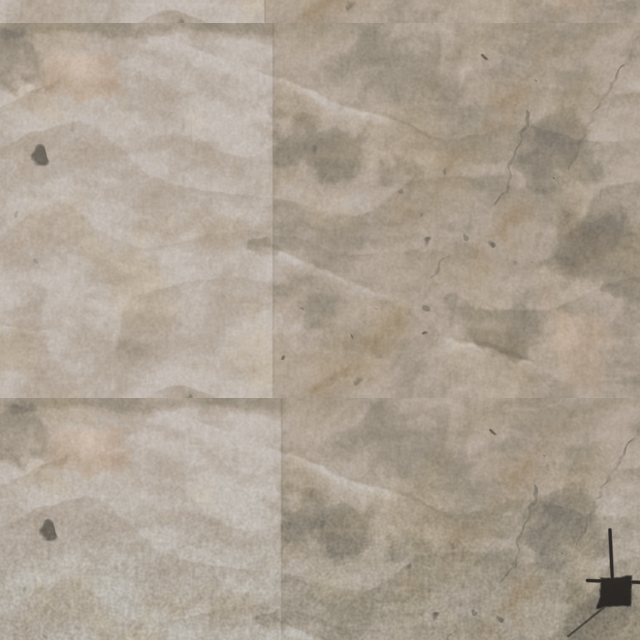
Write a Shadertoy shader that draws this texture.

```glsl
// Faded marble wall panels: soft slanted strata, pale streaks, ochre veins and
// dark flecks, repeated in rows, with seams and a small dark fixture below.
// Warped gradient noise drives a tone value that is mapped to a stone palette.
const vec3 SLATE = vec3(0.5, 0.47, 0.43);
const vec3 STONE = vec3(0.61, 0.57, 0.51);
const vec3 SAND = vec3(0.7, 0.65, 0.6);
const vec3 PALE = vec3(0.765, 0.735, 0.705);
const vec3 OCHRE = vec3(0.69, 0.63, 0.54);
const vec3 RUST = vec3(0.59, 0.51, 0.4);
const vec3 BLUSH = vec3(0.75, 0.66, 0.58);
const vec3 INK = vec3(0.31, 0.29, 0.26);
const vec3 IRON = vec3(0.14, 0.13, 0.12);
const float ROW_HEIGHT = 0.586, ROW_TOP = 0.036, ROW_SHIFT = 0.013;
const float SEAM_X = 0.427, GRAIN = 0.046, RELIEF = 0.3;
// Shadow patches: centre and radii
const vec4 SHADOWS[6] = vec4[6](
    vec4(0.52, 0.2, 0.12, 0.045), vec4(0.78, 0.475, 0.1, 0.042),
    vec4(0.95, 0.37, 0.09, 0.075), vec4(0.87, 0.2, 0.08, 0.06),
    vec4(0.01, 0.055, 0.08, 0.045), vec4(0.41, 0.355, 0.03, 0.016));
// Pale streaks: start and end
const vec4 STREAKS[4] = vec4[4](
    vec4(0.2, 0.005, 0.7, 0.185), vec4(0.41, 0.35, 0.65, 0.44),
    vec4(0.69, 0.49, 0.87, 0.54), vec4(-0.05, 0.455, 0.11, 0.495));

vec2 hash2(vec2 p) {
    vec3 h = fract(p.xyx * vec3(0.1031, 0.103, 0.0973));
    h += dot(h, h.yzx + 33.33);
    return fract((h.xx + h.yz) * h.zy);
}
float corner(vec2 cell, vec2 f, vec2 o) {
    return dot(hash2(cell + o) * 2.0 - 1.0, f - o);
}
float noise(vec2 p) {
    vec2 i = floor(p), f = p - i, e = vec2(1, 0);
    vec2 w = f * f * f * (f * (f * 6.0 - 15.0) + 10.0);
    return mix(mix(corner(i, f, e.yy), corner(i, f, e.xy), w.x),
               mix(corner(i, f, e.yx), corner(i, f, e.xx), w.x), w.y);
}
float fbm(vec2 p) {
    float sum = 0.0, amp = 0.8;
    for (int i = 0; i < 5; i++) {
        sum += amp * noise(p);
        p = mat2(1.6, 1.2, -1.2, 1.6) * p + 7.3;
        amp *= 0.55;
    }
    return sum;
}
float segment(vec2 p, float ax, float ay, float bx, float by) {
    vec2 a = vec2(ax, ay), d = vec2(bx, by) - a;
    return length(p - a - d * clamp(dot(p - a, d) / dot(d, d), 0.0, 1.0));
}
// Ragged patch, sheared along the strata
float blot(vec2 p, vec4 s, float rough) {
    vec2 d = p - s.xy;
    d.y -= 0.22 * d.x;
    return 1.0 - smoothstep(0.65, 1.1, length(d / s.zw) + rough);
}
// Crisp upper edge, soft fade below
float streak(vec2 p, vec4 s) {
    vec2 d = s.zw - s.xy;
    float along = dot(p - s.xy, d) / dot(d, d);
    float off = dot(p - s.xy, vec2(-d.y, d.x)) / length(d);
    float ends = smoothstep(-0.03, 0.08, along) * (1.0 - smoothstep(0.65, 1.05, along));
    return ends * smoothstep(-0.003, 0.004, off) * exp(-max(off, 0.0) / 0.022);
}
float stroke(float d, float width) {
    return 1.0 - smoothstep(width * 0.4, width * 1.4, d);
}

void mainImage(out vec4 fragColor, in vec2 fragCoord) {
    vec2 uv = fragCoord / iResolution.xy;
    // Repeating panel rows, measured downwards
    float down = 1.0 - uv.y - ROW_TOP, row = floor(down / ROW_HEIGHT);
    vec2 q = vec2(uv.x - ROW_SHIFT * row, down - row * ROW_HEIGHT);
    float rough = fbm(q * 13.0 + 4.0);
    vec2 w = q + 0.018 * vec2(fbm(q * 8.0), fbm(q * 8.0 + 31.0));
    vec2 ragged = w + 0.011 * vec2(noise(q * 55.0), noise(q * 55.0 + 9.0));
    float right = smoothstep(-0.002, 0.002, q.x - SEAM_X);
    // Broad tone, strata and creased relief
    float tone = mix(0.73, 0.46, right) + 0.12 * fbm(uv * 5.0 + 60.0) + 0.24 * rough;
    tone += 0.45 * fbm(vec2(w.x * 3.5, (w.y - 0.1 * w.x) * 13.0));
    tone += RELIEF * (fbm(ragged * 17.0) - fbm(ragged * 17.0 + vec2(0.1, 0.2)));
    float layer = fract(w.y * 9.0 - w.x * 0.7 + 1.8 * noise(w * vec2(4.0, 6.0) + 9.0));
    float edge = layer * (1.0 - smoothstep(0.93, 1.0, layer)) - 0.45;
    tone += 0.26 * edge * (0.6 + 1.5 * noise(q * 5.0 + 17.0));
    // Shadows, the dark strip under each row seam, and streaks
    float shade = (0.9 - 0.7 * right) * (1.0 - smoothstep(0.01, 0.03, w.y + 0.02 * rough));
    for (int i = 0; i < 6; i++) shade += blot(ragged, SHADOWS[i], rough);
    tone -= 0.32 * shade;
    for (int i = 0; i < 4; i++) tone += 0.42 * streak(w, STREAKS[i]) * (1.0 + rough);
    // Palette
    vec3 color = mix(SLATE, STONE, smoothstep(-0.15, 0.35, tone));
    color = mix(color, SAND, smoothstep(0.28, 0.6, tone));
    color = mix(color, PALE, smoothstep(0.55, 0.95, tone));
    float warm = smoothstep(0.0, 0.4, fbm(w * 7.0 + 43.0) + 0.1 * right);
    color = mix(color, OCHRE + 0.25 * (tone - 0.55), 0.55 * warm);
    float blush = max(blot(ragged, vec4(0.12, 0.07, 0.07, 0.05), rough),
                      blot(ragged, vec4(0.9, 0.5, 0.065, 0.065), rough));
    color = mix(color, BLUSH + 0.15 * rough, 0.6 * blush);
    // Rising ochre veins and thin cracks
    float vein = min(segment(ragged, 0.49, 0.58, 0.83, 0.28), segment(ragged, 0.64, 0.29, 0.92, -0.02));
    color = mix(color, RUST, 0.7 * exp(-vein * 38.0) * smoothstep(-0.3, 0.3, rough));
    float crack = min(segment(ragged, 0.67, 0.4, 0.79, 0.26), segment(ragged, 0.79, 0.26, 0.82, 0.14));
    crack = min(crack, segment(ragged, 0.89, 0.22, 1.0, 0.02));
    color = mix(color, SLATE * 0.85, 0.6 * stroke(crack, 0.0025) * smoothstep(-0.2, 0.25, rough));
    // Scattered ragged flecks, densest along the veins
    vec2 grid = ragged * 28.0, cell = floor(grid), seed = hash2(cell + 11.0);
    vec2 spot = (grid - cell - 0.3 - 0.4 * seed) / 28.0;
    float fleck = stroke(length(spot) + 0.008 * rough, 0.002 + 0.004 * seed.x);
    fleck *= step(hash2(cell + 71.0).x, 0.02 + 0.4 * exp(-vein * 30.0)) * seed.y;
    fleck = max(fleck, blot(ragged, vec4(0.067, 0.21, 0.013, 0.016), rough));
    color = mix(color, INK, 0.7 * fleck);
    // Panel seams, grain and cooler foot of the wall
    color *= 1.0 - 0.07 * stroke(abs(q.x - SEAM_X), 0.0018);
    float foot = 1.0 - smoothstep(0.0, 0.35, uv.y);
    color += GRAIN * (1.0 + foot) * (noise(uv * 190.0) + 0.8 * noise(uv * vec2(110, 70)));
    color *= 1.0 - foot * vec3(0.04, 0.02, 0.02);
    // Dark fixture with stem, arm and legs
    vec2 box = abs(uv - vec2(0.961, 0.076)) - vec2(0.024, 0.022);
    float iron = 1.0 - smoothstep(-0.002, 0.003, max(box.x, box.y) + 0.01 * rough);
    float rods = min(segment(uv, 0.957, 0.09, 0.953, 0.172), segment(uv, 0.918, 0.093, 1.0, 0.09));
    float legs = segment(uv, 0.945, 0.052, 0.888, 0.006);
    iron = max(iron, max(stroke(rods, 0.003), 0.6 * stroke(legs, 0.002)));
    fragColor = vec4(clamp(mix(color, IRON, 0.92 * iron), 0.0, 1.0), 1.0);
}
```
